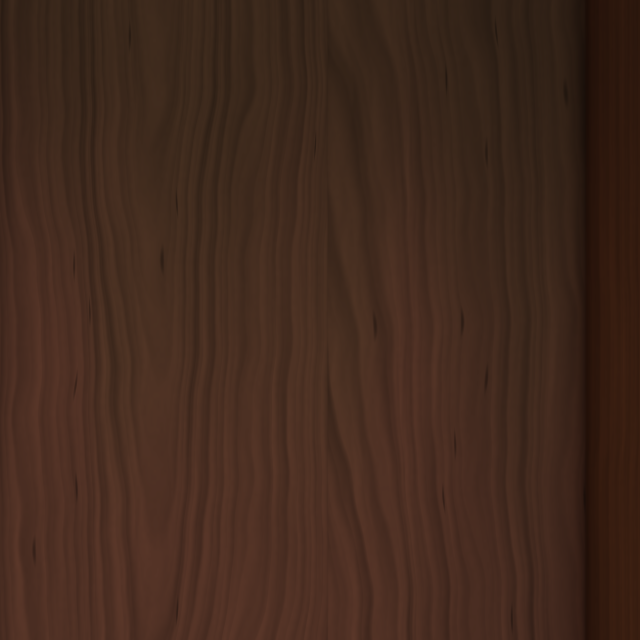
Write a three.js fragment shader that draws this texture.

```glsl
// Dark walnut veneer: two leaves of vertical grain, a seam and a grooved red edge strip.
// Growth rings are contours of a bent phase field, wobbled by layered sines;
// stretched noise adds fibres and sparse stretched cells add short dark pores.
#define RING_DENSITY 31.0
#define RING_DARKNESS 0.27
#define FIBRE_CONTRAST 0.10
#define WOBBLE 0.0055
#define AXIS_X 0.24
#define SEAM_X 0.512
#define GROOVE_X 0.915
#define OLIVE_BROWN vec3(0.272, 0.186, 0.126)
#define RED_BROWN vec3(0.314, 0.191, 0.143)
#define STRIP_BROWN vec3(0.218, 0.115, 0.064)

varying vec2 vUv;

float hash(vec2 p) {
  p = fract(p * vec2(0.1031, 0.1137));
  p += dot(p, p.yx + 33.33);
  return fract((p.x + p.y) * p.x * 17.0);
}

float valueNoise(vec2 p) {
  vec2 cell = floor(p);
  vec2 f = fract(p);
  f = f * f * (3.0 - 2.0 * f);
  float low = mix(hash(cell), hash(cell + vec2(1.0, 0.0)), f.x);
  float high = mix(hash(cell + vec2(0.0, 1.0)), hash(cell + vec2(1.0)), f.x);
  return mix(low, high, f.y);
}

// Sideways sway shared by neighbouring grain lines, plus uneven ring spacing.
float grainX(vec2 p) {
  float sway = 0.0;
  float amp = WOBBLE;
  float freq = 9.0;
  for (int i = 0; i < 4; i++) {
    float n = float(i);
    sway += amp * sin(freq * p.y + (7.0 - 5.0 * n) * p.x + 1.7 * n);
    amp *= 0.55;
    freq *= 1.9;
  }
  return p.x + sway + 0.008 * sin(37.0 * p.x + 1.0) + 0.003 * sin(89.0 * p.x);
}

// One dark latewood line per unit of phase: slow rise, quick fall.
float ringLine(float phase, float y) {
  float id = floor(phase);
  float f = fract(phase);
  float line = smoothstep(0.12, 0.78, f) * (1.0 - smoothstep(0.8, 1.0, f));
  float strength = mix(0.25, 1.0, hash(vec2(id + 71.0, 5.0)));
  return line * strength * mix(0.55, 1.15, valueNoise(vec2(id * 3.7 + 90.0, y * 5.0)));
}

float rings(float phase, float y) {
  return 0.8 * ringLine(phase, y) + 0.32 * ringLine(phase * 2.3 + 40.0, y);
}

// Short vertical pores, one candidate in each stretched cell.
float pores(vec2 p) {
  vec2 q = p * vec2(42.0, 11.0);
  vec2 cell = floor(q);
  vec2 centre = 0.35 + 0.3 * vec2(hash(cell + 13.0), hash(cell + 57.0));
  vec2 offset = (fract(q) - centre) / vec2(0.13, 0.34);
  return step(0.94, hash(cell + 101.0)) * (1.0 - smoothstep(0.1, 1.0, length(offset)));
}

void main() {
  vec2 p = vUv;
  float x = grainX(p);

  // Left leaf narrows into a V; right leaf bends away from the seam.
  float fromAxis = sqrt((x - AXIS_X) * (x - AXIS_X) + 0.0002);
  float leftPhase = RING_DENSITY * (fromAxis + 1.0) - 4.0 * p.y * exp(-fromAxis / 0.2);
  leftPhase += 17.0 * step(AXIS_X, x) * smoothstep(0.0, 0.001, x - AXIS_X - 0.3);
  float rightPhase = RING_DENSITY * (x + 2.0) + 4.0 * p.y * exp(-(x - SEAM_X) / 0.2);
  float stripPhase = 64.0 * (p.x + 0.15 * (x - p.x));

  float axisFade = mix(0.45, 1.0, smoothstep(0.0, 0.04, abs(x - AXIS_X)));
  float pastSeam = smoothstep(-0.0015, 0.0015, p.x - SEAM_X);
  float onStrip = smoothstep(-0.003, 0.003, p.x - GROOVE_X);
  float grain = mix(rings(leftPhase, p.y) * axisFade, rings(rightPhase, p.y), pastSeam);
  grain = mix(grain, 0.55 * rings(stripPhase, p.y), onStrip);

  // Broad colour drift: redder low down and to the left, olive above.
  float drift = valueNoise(vec2(x * 11.0, p.y * 2.5) + 20.0);
  float redness = smoothstep(0.95, 0.1, p.y + 0.45 * (drift - 0.5) - 0.25 * smoothstep(0.2, 0.0, p.x));
  vec3 wood = mix(OLIVE_BROWN, RED_BROWN, redness);
  wood = mix(wood, STRIP_BROWN, onStrip);

  // Soft fibres, from wide streaks to fine ones.
  float fibre = valueNoise(vec2(x * 48.0, p.y * 2.0) + 7.0) - 0.5;
  fibre += 0.7 * (valueNoise(vec2(x * 170.0, p.y * 7.0) + 31.0) - 0.5);
  fibre += 0.25 * (valueNoise(p * vec2(190.0, 110.0) + 3.0) - 0.5);
  float tone = 1.0 + FIBRE_CONTRAST * fibre;
  tone *= 1.0 - RING_DARKNESS * grain;
  tone *= 1.0 - 0.3 * pores(vec2(x, p.y)) * (1.0 - onStrip);

  // Light falls off upward and to the right; seam and groove sink in.
  float light = mix(1.06, 0.86, smoothstep(0.35, 1.0, p.y));
  light *= mix(1.0, 0.86, smoothstep(0.5, 0.88, p.x) * (1.0 - onStrip));
  light *= mix(0.86, 1.0, smoothstep(0.0, 0.03, p.x));
  float grooveSide = p.x - GROOVE_X;
  float shadow = exp(-abs(grooveSide) / mix(0.018, 0.022, onStrip));
  light *= 1.0 - 0.4 * shadow;
  light *= 1.0 - 0.09 * exp(-abs(p.x - SEAM_X) / 0.004);

  vec3 warmShade = mix(vec3(1.0), vec3(1.0, 0.87, 0.8), shadow);
  gl_FragColor = vec4(wood * warmShade * tone * light, 1.0);
}
```
